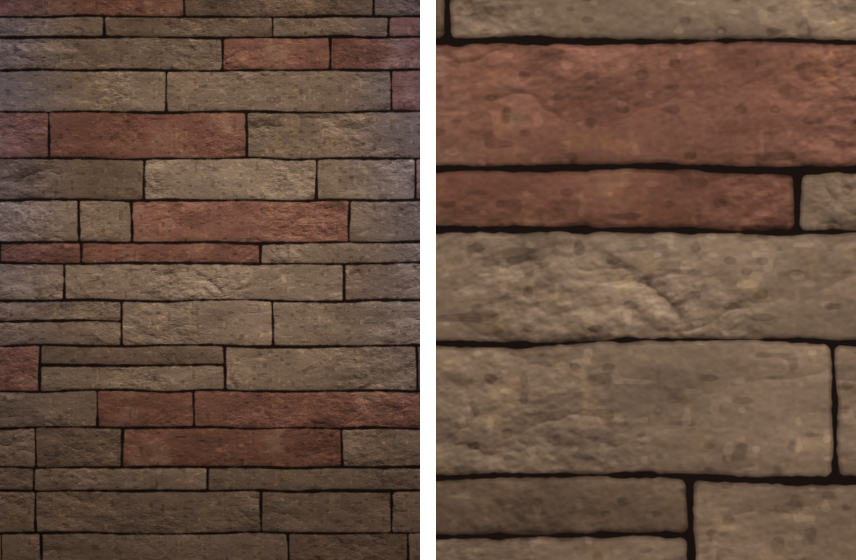
Left: the whole. Right: its middle third, enlarged.
Reproduce this texture procedurally as a WebGL 1 fragment shader.

```glsl
precision highp float;
// Dry-stacked ledgestone wall: long split-face blocks in uneven courses.
// Rhythmic rows and jittered joints give each stone its box; a few are cut.
// Layered noise makes the chiselled relief, lit from above by a warm lamp.
uniform vec2 u_resolution;

float hash(vec2 p) {
  return fract(sin(dot(p, vec2(127.1, 311.7))) * 43758.5);
}

float noise(vec2 p) {
  vec2 i = floor(p), f = fract(p);
  f = f * f * (3.0 - 2.0 * f);
  return mix(mix(hash(i), hash(i + vec2(1.0, 0.0)), f.x),
             mix(hash(i + vec2(0.0, 1.0)), hash(i + 1.0), f.x), f.y);
}

float fbm(vec2 p) {
  float sum = 0.0, amp = 0.5;
  for (int i = 0; i < 5; i++) {
    sum += amp * noise(p);
    p = mat2(1.6, 1.2, -1.2, 1.6) * p + 3.7;
    amp *= 0.52;
  }
  return sum;
}

// Height of the split face: slanted grain plus broad creased chips
float relief(vec2 p) {
  vec2 slanted = vec2(p.x + 0.45 * p.y, p.y - 0.3 * p.x);
  return 0.85 * fbm(slanted * vec2(19.0, 26.0)) + 1.8 * abs(fbm(slanted * vec2(8.0, 14.0)) - 0.48);
}

// Lower edge of a course: heights swell slowly, every sixth course is thin
float rowEdge(float row) {
  float thin = step(abs(mod(row, 6.0) - 2.0), 0.5);
  return 0.0911 * (row + 0.6 + 0.2 * cos(1.142 * (row - 6.4)) - 0.25 * thin);
}

// Left edge of a stone within its course
float jointEdge(float row, float k) {
  return 0.42 * (k + hash(vec2(row, 9.2)) + 0.84 * (hash(vec2(k + 5.3, row)) - 0.5));
}

float boxDistance(vec2 p, vec2 halfSize, float radius) {
  vec2 q = abs(p) - halfSize + radius;
  return length(max(q, 0.0)) + min(max(q.x, q.y), 0.0) - radius;
}

void main() {
  vec2 uv = gl_FragCoord.xy / u_resolution.x;
  float pixel = 1.0 / u_resolution.x;

  // Hand-cut edges waver slightly
  vec2 p = uv + 0.006 * (vec2(noise(uv * 9.0), noise(uv * 10.0 + 40.0)) - 0.5);

  // Find the course, then the stone in it
  float row = floor(p.y / 0.0911 - 0.5);
  row += step(rowEdge(row + 1.0), p.y) - step(p.y, rowEdge(row));
  float k = floor(p.x / 0.42 - hash(vec2(row, 9.2)));
  k += step(jointEdge(row, k + 1.0), p.x) - step(p.x, jointEdge(row, k));
  vec2 lo = vec2(jointEdge(row, k), rowEdge(row));
  vec2 hi = vec2(jointEdge(row, k + 1.0), rowEdge(row + 1.0));
  vec2 id = vec2(k, row);

  // A few stones of the taller courses are two thin ones
  if (hi.y - lo.y > 0.1 && hash(id + 21.4) < 0.15) {
    float cut = mix(lo.y, hi.y, 0.38 + 0.24 * hash(id + 8.6));
    if (p.y > cut) {
      lo.y = cut;
      id += 0.37;
    } else {
      hi.y = cut;
    }
  }

  // Rounded outline in a dark joint that swells and nearly closes
  float d = boxDistance(p - 0.5 * (lo + hi), 0.5 * (hi - lo), 0.008);
  d += 0.0007 + 0.0026 * noise(uv * vec2(8.0, 16.0) + 3.0);
  d += 0.0024 * (noise(uv * 60.0) - 0.5) + 0.0012 * (noise(uv * 190.0) - 0.5);
  float stone = 1.0 - smoothstep(-0.0004 - 0.7 * pixel, 0.0004 + 0.7 * pixel, d);

  // Grey-brown stones, about one in five dusty red
  float tone = hash(id + 2.9);
  vec3 color = mix(vec3(0.39, 0.31, 0.247), vec3(0.48, 0.395, 0.323), tone);
  vec2 face = uv + 5.0 * vec2(hash(id + 1.3), hash(id + 6.1));
  float mottle = fbm(face * 11.0);
  if (hash(id + 14.8) < 0.2) {
    color = mix(vec3(0.42, 0.275, 0.22), vec3(0.48, 0.325, 0.265), tone);
    color = mix(color, vec3(0.48, 0.375, 0.30), 0.6 * smoothstep(0.52, 0.74, mottle));
  }
  color *= 0.84 + 0.32 * mottle;
  color += vec3(0.04, 0.03, 0.005) * smoothstep(0.6, 0.78, fbm(face * 44.0));

  // Relief lighting in rough and smooth patches
  float bump = relief(face) - relief(face + vec2(0.0009, 0.002));
  bump *= mix(0.5, 1.4, smoothstep(0.25, 0.75, noise(face * 9.0)));
  float shade = 1.0 + clamp(2.6 * bump, -0.34, 0.42);

  // Fine grain, sparse pits and glinting chips
  shade += 0.08 * (noise(face * 280.0) - 0.5);
  shade -= 0.15 * smoothstep(0.72, 0.86, noise(face * vec2(75.0, 110.0)));
  shade += 0.13 * smoothstep(0.75, 0.88, noise(face * vec2(90.0, 130.0) + 9.0));

  // Bright upper rim and shaded lower rim
  shade += 0.1 * exp(-(hi.y - p.y) / 0.009);
  shade -= 0.3 * exp(-(p.y - lo.y) / 0.006);
  shade *= 1.0 - 0.25 * smoothstep(-0.004, 0.0, d);
  color *= pow(vec3(max(shade, 0.2)), vec3(1.0, 1.08, 1.12));
  color = mix(vec3(0.10, 0.07, 0.055), color, stone);

  // Warm lamp right of centre, cool daylight at the upper sides
  vec2 away = (uv - vec2(0.62, 0.85)) * vec2(0.7, 0.8);
  float lamp = mix(0.46, 1.04, exp(-2.4 * dot(away, away)));
  color *= pow(vec3(lamp), vec3(1.0, 1.12, 1.18));
  float cool = smoothstep(0.28, 0.53, abs(uv.x - 0.5)) * smoothstep(0.0, 1.2, uv.y);
  color *= mix(vec3(1.0), vec3(0.97, 1.05, 1.33), cool);

  gl_FragColor = vec4(color, 1.0);
}
```
